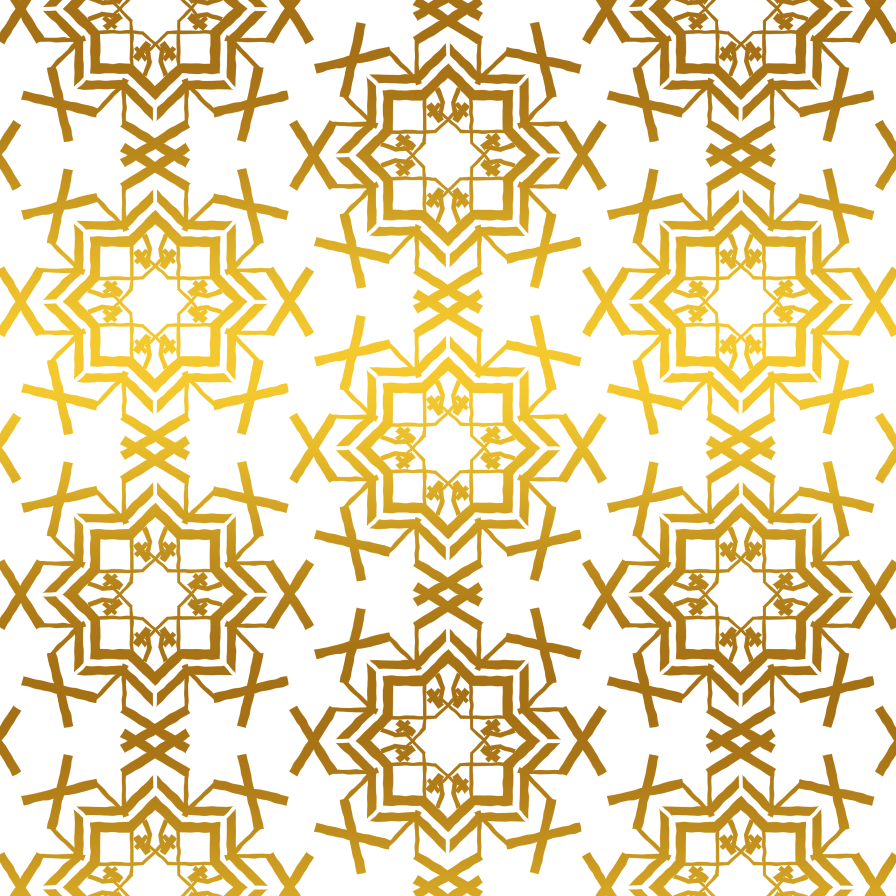
Reproduce this pattern procedurally as a Shadertoy shader.

```glsl
// Gold lattice of eight-pointed star medallions on white, in staggered columns.
// Each medallion is folded into one mirrored wedge and built from bars and star
// bands; a slow vertical wave shades the metal from bronze to bright gold.

const float UNITS = 1152.0;    // design units per canvas height
const float SPACING = 376.5;   // distance between columns and between repeats
const float TAU = 6.2831853;

float hash(vec2 cell) {
    vec3 h = fract(vec3(cell.xyx) * 0.1031);
    h += dot(h, h.yzx + 33.33);
    return fract((h.x + h.y) * h.z);
}

float valueNoise(vec2 p) {
    vec2 cell = floor(p), f = fract(p);
    f = f * f * (3.0 - 2.0 * f);
    float low = mix(hash(cell), hash(cell + vec2(1, 0)), f.x);
    float high = mix(hash(cell + vec2(0, 1)), hash(cell + vec2(1, 1)), f.x);
    return mix(low, high, f.y);
}

// Flat-ended bar from a to b
float bar(vec2 p, vec2 a, vec2 b, float width) {
    vec2 span = b - a;
    float len = length(span);
    vec2 along = span / len;
    vec2 q = p - 0.5 * (a + b);
    vec2 d = abs(vec2(dot(q, along), dot(q, vec2(-along.y, along.x))));
    d -= 0.5 * vec2(len, width);
    return length(max(d, 0.0)) + min(max(d.x, d.y), 0.0);
}

// Mirror into the wedge between 0 and 45 degrees
vec2 foldQuarter(vec2 p) {
    p = abs(p);
    return p.y > p.x ? p.yx : p;
}

// Mirror again into the wedge between 0 and 22.5 degrees
vec2 foldEighth(vec2 q) {
    vec2 normal = vec2(-sin(TAU / 16.0), cos(TAU / 16.0));
    return q - 2.0 * max(dot(q, normal), 0.0) * normal;
}

// Outline of an eight-pointed star, for a point in the narrow wedge
float starBand(vec2 w, float apothem, float width) {
    return abs((w.x + w.y) * 0.70710678 - apothem) - 0.5 * width;
}

// Crossed bars on thin stems, repeated in eight directions
float crossedArms(vec2 w) {
    float d = bar(w, vec2(147, 42), vec2(199, -42), 12.0);
    d = min(d, bar(w, vec2(147, -42), vec2(199, 42), 12.0));
    d = min(d, bar(w, vec2(94, 40), vec2(151, 40), 5.5));
    return min(d, bar(w, vec2(91, 36), vec2(105, 43), 5.0));
}

// Thin frames and crossing leaf strokes, repeated in four directions
float innerTracery(vec2 q) {
    float d = bar(q, vec2(28, 30), vec2(73, 30), 4.5);
    d = min(d, bar(q, vec2(30, 31), vec2(31, 15), 4.0));
    d = min(d, bar(q, vec2(30, 17), vec2(48, -2), 4.0));
    d = min(d, bar(q, vec2(44, -2), vec2(58, 12), 4.0));
    d = min(d, bar(q, vec2(65, 25), vec2(44, 9), 9.0));
    d = min(d, bar(q, vec2(66, 11), vec2(50, 25), 6.0));
    d = min(d, bar(q, vec2(86, 14), vec2(67, 7), 6.0));
    return min(d, bar(q, vec2(69, 7), vec2(48, 10), 6.0));
}

float medallion(vec2 p) {
    // Slight unevenness of a hand-cut edge
    p += 1.6 * (vec2(valueNoise(p * 0.11), valueNoise(p * 0.11 + 57.0)) - 0.5);
    vec2 q = foldQuarter(p);
    vec2 w = foldEighth(q);
    float splitStar = max(starBand(w, 98.0, 11.5), 2.5 - w.y);
    float d = min(starBand(w, 77.0, 13.0), splitStar);
    return min(d, min(crossedArms(w), innerTracery(q)));
}

// Staggered columns; both vertical neighbours count, since their arms interlock
float lattice(vec2 p) {
    float d = 1e5;
    for (int column = 0; column < 2; column++) {
        vec2 q = p - float(column) * SPACING * vec2(1.0, 0.5);
        q.x -= 2.0 * SPACING * round(q.x / (2.0 * SPACING));
        q.y -= SPACING * round(q.y / SPACING);
        float toNeighbour = q.y < 0.0 ? SPACING : -SPACING;
        d = min(d, medallion(q));
        d = min(d, medallion(q + vec2(0.0, toNeighbour)));
    }
    return d;
}

vec3 goldSheen(float height) {
    const vec3 BRONZE = vec3(0.65, 0.44, 0.08);
    const vec3 BRIGHT_GOLD = vec3(0.96, 0.79, 0.18);
    float glow = 0.5 + 0.5 * cos(TAU * (height - 0.594) / 0.742);
    return mix(BRONZE, BRIGHT_GOLD, pow(glow, 1.1));
}

void mainImage(out vec4 fragColor, in vec2 fragCoord) {
    vec2 p = UNITS * (fragCoord - 0.5 * iResolution.xy) / iResolution.y;
    float pixel = UNITS / iResolution.y;
    float ink = 1.0 - smoothstep(-0.7 * pixel, 0.7 * pixel, lattice(p));
    vec3 gold = goldSheen(fragCoord.y / iResolution.y);
    fragColor = vec4(mix(vec3(1.0), gold, ink), 1.0);
}
```
